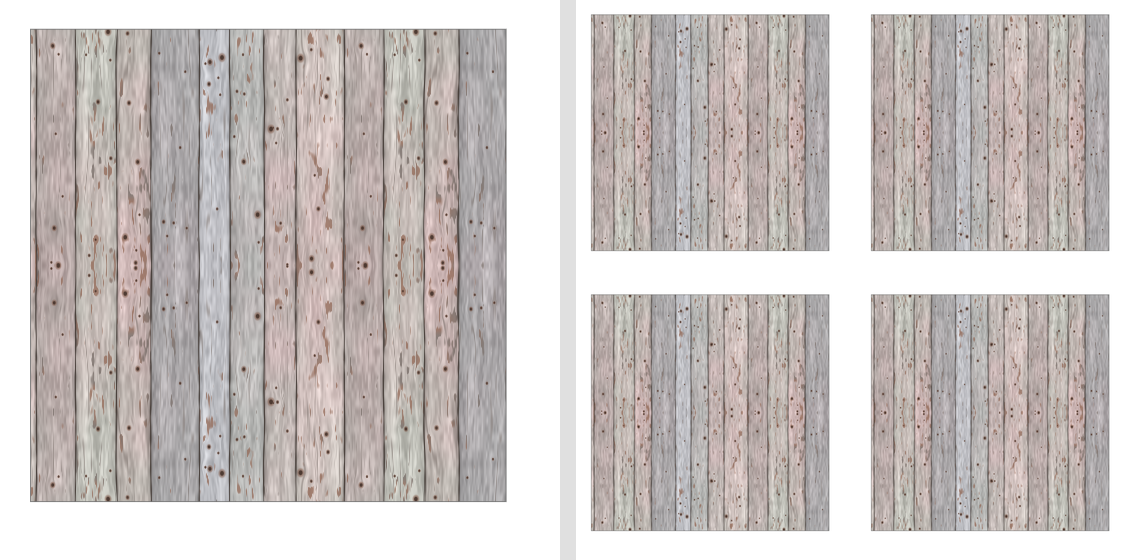
Left, the tile; right, the same tile 2 across and 2 down.
Give the GLSL for this texture, as a WebGL 1 fragment shader.

```glsl
precision highp float;
// Weathered, pale painted wooden planks in a thinly outlined panel on white.
uniform vec2 u_resolution;

// Layout, in canvas units
const vec2 PANEL_CENTRE = vec2(0.4792, 0.5260);
const vec2 PANEL_HALF = vec2(0.4245, 0.4219);
const float OUTLINE = 0.0013;
const float GROUP_START = 0.0651;   // left edge of the first full group
const float GROUP_WIDTH = 0.5495;   // eight planks, then they repeat
const float SEAM_HALF = 0.0010;
const float KNOTS = 7.0;

// Left edges of the eight planks, and their character
const vec4 EDGE_A = vec4(0.0, 0.0703, 0.1432, 0.2044);
const vec4 EDGE_B = vec4(0.2904, 0.3451, 0.4063, 0.4635);
const vec4 LIGHT_A = vec4(-0.03, 0.03, 0.0, -0.07);
const vec4 LIGHT_B = vec4(0.03, -0.01, 0.0, 0.03);
const vec4 PINK_A = vec4(0.55, 0.15, 0.6, 0.3);
const vec4 PINK_B = vec4(0.1, 0.0, 0.6, 0.5);
const vec4 BLUE_A = vec4(0.1, 0.0, 0.0, 0.6);
const vec4 BLUE_B = vec4(0.9, 0.4, 0.1, 0.0);
const vec4 WEAR_A = vec4(0.35, 0.45, 0.6, 0.2);
const vec4 WEAR_B = vec4(0.35, 0.4, 0.4, 0.7);

const vec3 PAINT = vec3(0.755, 0.755, 0.725);
const vec3 PINK_PAINT = vec3(0.785, 0.695, 0.69);
const vec3 BLUE_PAINT = vec3(0.735, 0.74, 0.765);
const vec3 RUST = vec3(0.57, 0.41, 0.34);
const vec3 BARE_WOOD = vec3(0.46, 0.42, 0.40);
const vec3 SEAM = vec3(0.27, 0.235, 0.215);
const vec3 KNOT_CORE = vec3(0.25, 0.18, 0.15);
const vec3 OUTLINE_COLOUR = vec3(0.38);

float hash(vec2 p) {
  vec3 q = fract(p.xyx * vec3(0.1031, 0.1030, 0.0973));
  q += dot(q, q.yzx + 33.33);
  return fract((q.x + q.y) * q.z);
}

float noise(vec2 p) {
  vec2 i = floor(p), f = fract(p);
  f = f * f * (3.0 - 2.0 * f);
  vec2 e = vec2(1.0, 0.0);
  return mix(mix(hash(i), hash(i + e), f.x),
             mix(hash(i + e.yx), hash(i + e.xx), f.x), f.y);
}

float pick(vec4 a, vec4 b, float id) {
  vec4 k = vec4(0.0, 1.0, 2.0, 3.0);
  return dot(a, step(abs(k - id), vec4(0.5))) + dot(b, step(abs(k + 4.0 - id), vec4(0.5)));
}

float cover(float d) { return clamp(0.5 - d * u_resolution.y, 0.0, 1.0); }
float highest(vec4 v) { return max(max(v.x, v.y), max(v.z, v.w)); }
float lowest(vec4 v) { return min(min(v.x, v.y), min(v.z, v.w)); }

vec3 planks(vec2 uv) {
  // Groups repeat across; the boards mirror about the middle height
  float y = abs(uv.y - PANEL_CENTRE.y);
  float wobble = 0.003 * (noise(vec2(uv.x * 9.0, y * 14.0)) - 0.5);
  vec2 p = vec2(mod(uv.x + wobble - GROUP_START, GROUP_WIDTH), y);
  vec4 inA = step(EDGE_A, vec4(p.x)), inB = step(EDGE_B, vec4(p.x));
  float id = dot(inA + inB, vec4(1.0)) - 1.0;
  float left = max(highest(EDGE_A * inA), highest(EDGE_B * inB));
  float right = min(lowest(mix(vec4(GROUP_WIDTH), EDGE_A, 1.0 - inA)),
                    lowest(mix(vec4(GROUP_WIDTH), EDGE_B, 1.0 - inB)));
  vec2 shift = vec2(id * 37.0, id * 11.0);

  // Knots and nail holes, which also bend the grain
  float core = 0.0, ring = 0.0, bend = 0.0;
  for (float i = 0.0; i < KNOTS; i++) {
    vec2 seed = vec2(id * 13.0 + 2.0, i * 7.0 + 3.0);
    vec2 at = vec2(mix(left + 0.008, right - 0.008, hash(seed)), 0.42 * hash(seed + 51.0));
    float radius = mix(0.0020, 0.0058, pow(hash(seed + 97.0), 3.0));
    vec2 away = p - at;
    float d = length(away * vec2(1.0, 0.8));
    core = max(core, cover(d - radius * 0.62));
    ring = max(ring, 1.0 - smoothstep(radius * 0.7, radius * 1.5, d));
    bend -= away.x * 0.7 * exp(-d * d / (radius * radius * 9.0));
  }

  // Long warped grain at three widths
  vec2 g = p + vec2(bend + 0.008 * (noise(p * vec2(22.0, 9.0) + shift) - 0.5), 0.0);
  float broad = noise(g * vec2(75.0, 5.0) + shift);
  float medium = noise(g * vec2(190.0, 14.0) + shift + 5.0);
  float fine = noise(g * vec2(380.0, 65.0) + shift + 9.0);
  float blotch = noise(p * vec2(26.0, 13.0) + shift + 3.0);

  // Paint tint, pinker toward the middle height
  float pink = pick(PINK_A, PINK_B, id) + 0.6 * (blotch - 0.5) + 0.3 - 1.1 * y;
  vec3 colour = mix(PAINT, PINK_PAINT, clamp(pink, 0.0, 1.0));
  colour = mix(colour, BLUE_PAINT, pick(BLUE_A, BLUE_B, id));
  colour += pick(LIGHT_A, LIGHT_B, id);
  colour += 0.07 * (broad - 0.5) + 0.12 * (medium - 0.5) + 0.15 * (fine - 0.5);
  colour += 0.06 * (blotch - 0.5);

  // Peeled flakes and narrow cracks
  float wear = pick(WEAR_A, WEAR_B, id);
  float patches = noise(p * vec2(48.0, 12.0) + shift + 21.0);
  float flake = 0.65 * noise(g * vec2(150.0, 42.0) + shift + 17.0) + 0.35 * fine;
  float middle = 0.10 * exp(-y * y / 0.006);
  float peeled = smoothstep(0.0, 0.13, flake + 0.28 * patches + (0.22 + middle) * wear - 0.97);
  vec3 exposed = mix(BARE_WOOD, RUST, smoothstep(0.3, 0.7, noise(p * 30.0 + shift) + 0.3 * wear));
  colour = mix(colour, exposed, 0.78 * peeled);
  float crack = 1.0 - smoothstep(0.0, 0.07, abs(broad - 0.5));
  colour = mix(colour, BARE_WOOD, 0.5 * crack * smoothstep(0.5, 0.8, medium));

  colour = mix(colour, RUST * 0.9, 0.65 * ring);
  colour = mix(colour, KNOT_CORE, 0.85 * core);

  // Dark joints with worn, shaded edges
  float edge = min(p.x - left, right - p.x);
  float ragged = noise(vec2(p.x * 60.0, y * 55.0));
  colour *= 1.0 - 0.25 * exp(-edge / 0.0028) * (0.5 + ragged);
  return mix(colour, SEAM, cover(edge - SEAM_HALF * (0.6 + 0.8 * ragged)) * 0.9);
}

void main() {
  vec2 uv = gl_FragCoord.xy / u_resolution;
  vec2 box = abs(uv - PANEL_CENTRE) - PANEL_HALF;
  float d = max(box.x, box.y);
  vec3 colour = mix(vec3(1.0), planks(uv), cover(d));
  colour = mix(colour, OUTLINE_COLOUR, cover(abs(d) - OUTLINE * 0.5));
  gl_FragColor = vec4(colour, 1.0);
}
```
